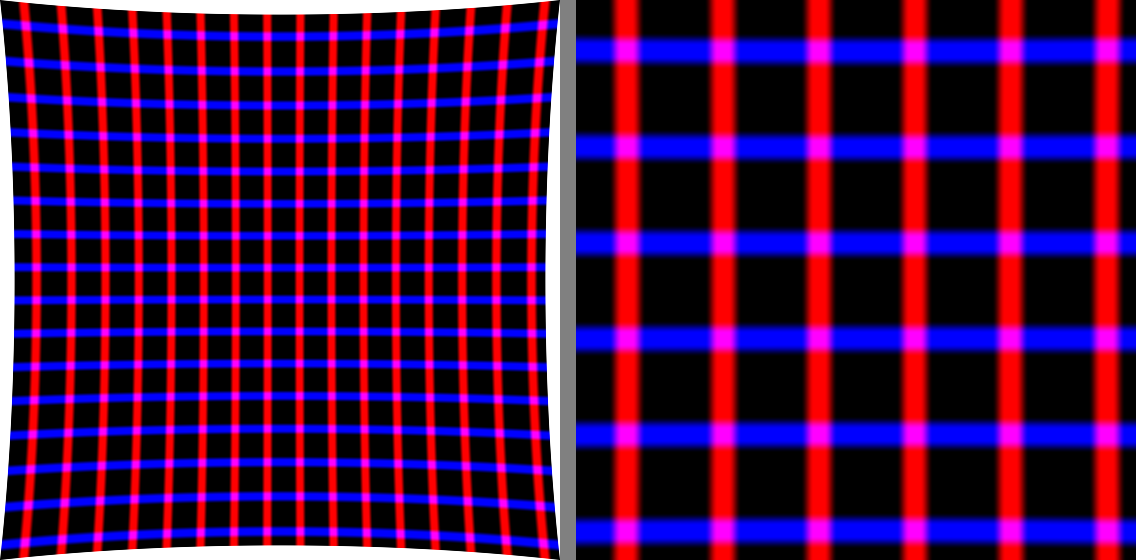
Left: the whole. Right: its middle third, enlarged.
Reproduce this pattern procedurally as a WebGL 2 fragment shader.

```glsl
#version 300 es
precision highp float;
// A grid of soft red columns and blue rows on black, bent by a pincushion lens.
// Each pixel is mapped back to the flat sheet, where the lines repeat with fract;
// red and blue add up to magenta at the crossings, and white lies off the sheet.

#define CELLS 16.0          // repeats across and down
#define LINE_PHASE 0.614    // line centre within a cell, from the top left
#define CORE_HALF 0.055     // half width of the solid core, in cells
#define GLOW_HALF 0.19      // half width out to the faded edge, in cells
#define LENS_SCALE 1.0997   // magnification at the centre
#define LENS_BEND 0.0498    // loss of magnification with squared radius

uniform vec2 u_resolution;
out vec4 fragColor;

const vec3 COLUMN_COLOR = vec3(1.0, 0.0, 0.0);
const vec3 ROW_COLOR = vec3(0.0, 0.0, 1.0);
const vec3 PAPER_COLOR = vec3(1.0);

// Maps a canvas point in -1..1 to the flat sheet, also -1..1
vec2 unbend(vec2 p) {
    return p * (LENS_SCALE - LENS_BEND * dot(p, p));
}

// Strength of the nearest column (x) and row (y)
vec2 lineStrength(vec2 cell) {
    vec2 dist = abs(fract(cell - LINE_PHASE + 0.5) - 0.5);
    return 1.0 - smoothstep(CORE_HALF, GLOW_HALF, dist);
}

void main() {
    // Centred coordinates with y pointing down
    vec2 p = 2.0 * gl_FragCoord.xy / u_resolution - 1.0;
    p.y = -p.y;
    vec2 sheet = unbend(p);

    // Additive lines
    vec2 lines = lineStrength((sheet * 0.5 + 0.5) * CELLS);
    vec3 color = lines.x * COLUMN_COLOR + lines.y * ROW_COLOR;

    // Smooth border of the sheet
    float border = max(abs(sheet.x), abs(sheet.y)) - 1.0;
    float pixel = 2.0 / min(u_resolution.x, u_resolution.y);
    float outside = smoothstep(-0.5 * pixel, 0.5 * pixel, border);

    fragColor = vec4(mix(color, PAPER_COLOR, outside), 1.0);
}
```
